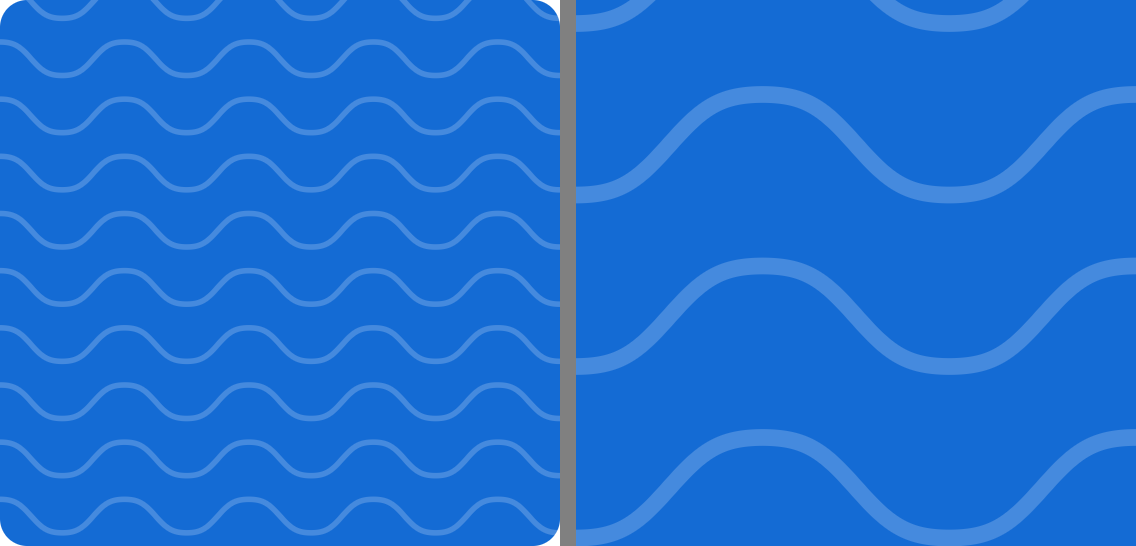
Left: the whole. Right: its middle third, enlarged.
This pattern is drawn by a WebGL 1 fragment shader. Its source:

```glsl
precision highp float;

// Rows of pale wavy lines on a blue panel with rounded corners.
// Each row is a cosine with a little third harmonic, which flattens the crests
// and steepens the flanks; vertical offset over slope length gives the distance.

uniform vec2 u_resolution;

// Signed distance to a box with rounded corners, centred on the origin.
float roundedBox(vec2 p, vec2 halfSize, float radius) {
    vec2 q = abs(p) - halfSize + radius;
    return length(max(q, 0.0)) + min(max(q.x, q.y), 0.0) - radius;
}

// Distance to the centre line of the nearest wave row.
float waveDistance(vec2 p, float wavelength, float rowSpacing) {
    float k = 6.2831853 / wavelength;
    float phase = k * p.x;
    float amplitude = 0.033;
    float height = amplitude * (cos(phase) - 0.07 * cos(3.0 * phase));
    float slope = -amplitude * k * (sin(phase) - 0.21 * sin(3.0 * phase));
    float offset = p.y - height;
    offset -= rowSpacing * floor(offset / rowSpacing + 0.5);
    return abs(offset) / sqrt(1.0 + slope * slope);
}

void main() {
    // Canvas height is one unit.
    vec2 p = gl_FragCoord.xy / u_resolution.y;
    vec2 size = vec2(u_resolution.x / u_resolution.y, 1.0);
    float pixel = 1.0 / u_resolution.y;

    // Four and a half waves across, with the first crest on the left edge.
    float d = waveDistance(p - vec2(0.0, 0.9971), size.x / 4.5, 0.1047);
    float line = clamp(0.5 - (d - 0.0051) / pixel, 0.0, 1.0);
    vec3 color = mix(vec3(0.08, 0.42, 0.83), vec3(0.27, 0.54, 0.87), line);

    // White outside the rounded panel.
    float edge = roundedBox(p - 0.5 * size, 0.5 * size, 0.05);
    float panel = clamp(0.5 - edge / pixel, 0.0, 1.0);
    gl_FragColor = vec4(mix(vec3(1.0), color, panel), 1.0);
}
```
